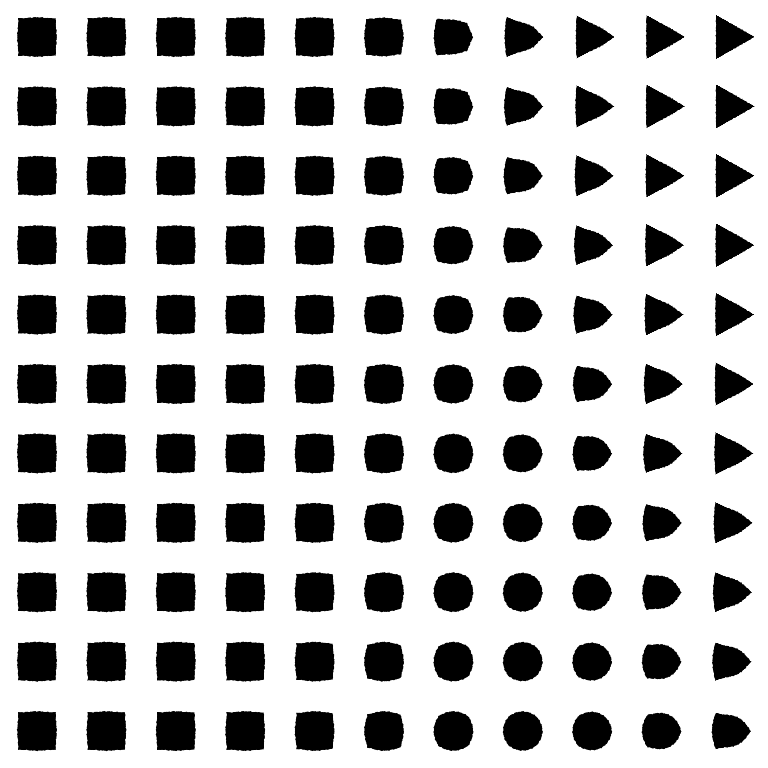
This pattern is drawn by a Shadertoy shader. Its source:

```glsl
const float SPACING = 0.09037;   // distance between shape centres
const float HALF_SIZE = 0.0257;  // half width of a shape
const float LAST = 10.0;         // index of the last row and column
const vec3 PAPER = vec3(1.0);
const vec3 INK = vec3(0.0);

float logistic(float x) {
    return 1.0 / (1.0 + exp(-x));
}

// Outline radii along a unit direction, relative to the half size
float squareRadius(vec2 dir) {
    float diagonal = 2.0 * dir.x * dir.y;
    float bulge = 1.0 - 0.05 * diagonal * diagonal;
    return bulge / max(abs(dir.x), abs(dir.y));
}

float triangleRadius(vec2 dir) {
    float slant = dot(vec2(dir.x, abs(dir.y)), vec2(0.497, 0.868)) / 0.487;
    return 1.0 / max(slant, -dir.x / 0.98);
}

// Shares of square, circle and triangle in a grid cell
vec3 shapeWeights(vec2 cell) {
    float square = logistic(1.6 * (5.1 + 0.06 * cell.y - cell.x));
    float pointed = logistic(0.5 * (cell.y - 5.3 + 2.5 * (cell.x - 8.0)));
    return vec3(square, (1.0 - square) * vec2(1.0 - pointed, pointed));
}

// Layered sines give a slightly rough cut
float roughness(float angle, vec2 cell) {
    float phase = dot(cell, vec2(0.4, 0.15));
    return 0.010 * sin(19.0 * angle + phase)
         + 0.008 * sin(31.0 * angle - phase)
         + 0.005 * sin(53.0 * angle + 2.0);
}

float morphDistance(vec2 p, vec2 cell) {
    vec3 weights = shapeWeights(cell);
    p /= HALF_SIZE;
    p.x -= 0.22 * pow(weights.z, 3.0);
    float len = max(length(p), 1e-4);
    vec2 dir = p / len;
    vec3 radii = vec3(squareRadius(dir), 1.0, triangleRadius(dir));
    float angle = atan(dir.y, dir.x + 1e-6);
    return (len - dot(weights, radii) - roughness(angle, cell)) * HALF_SIZE;
}

void mainImage(out vec4 fragColor, in vec2 fragCoord) {
    float scale = min(iResolution.x, iResolution.y);
    vec2 grid = (fragCoord - 0.5 * iResolution.xy) / (scale * SPACING) + 0.5 * LAST;

    // Nearest shape in the grid
    vec2 cell = clamp(floor(grid + 0.5), 0.0, LAST);
    float d = morphDistance((grid - cell) * SPACING, cell);

    float edge = 0.6 / scale;
    fragColor = vec4(mix(INK, PAPER, smoothstep(-edge, edge, d)), 1.0);
}
```
